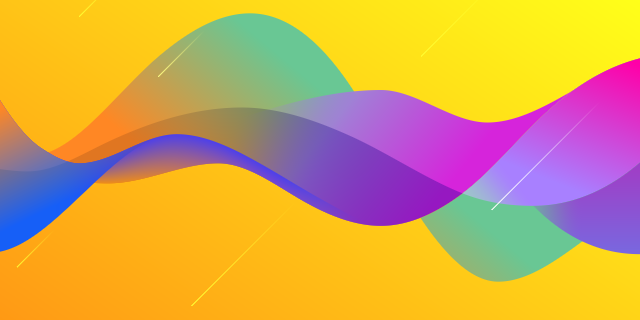
Write a Shadertoy shader that draws this background.

```glsl
// Translucent twisted ribbons in orange, green, blue and violet over a yellow gradient with slanted streaks.

// Design grid spanning the canvas; y runs downward from the top edge.
const vec2 GRID = vec2(768.0, 384.0);

const vec3 AMBER = vec3(1.0, 0.60, 0.08);
const vec3 YELLOW = vec3(1.0, 1.0, 0.10);
const vec3 ORANGE = vec3(1.0, 0.53, 0.14);
const vec3 GREEN = vec3(0.41, 0.78, 0.58);
const vec3 LAVENDER = vec3(0.63, 0.50, 0.84);
const vec3 MAGENTA = vec3(0.84, 0.14, 0.86);
const vec3 VIOLET = vec3(0.66, 0.50, 1.0);
const vec3 PINK = vec3(1.0, 0.0, 0.66);
const vec3 INDIGO = vec3(0.30, 0.25, 0.92);
const vec3 BLUE = vec3(0.10, 0.40, 1.0);

// Cubic span between two knots, each holding (x, y, slope).
float span(float x, vec3 a, vec3 b) {
    float w = b.x - a.x;
    float t = (x - a.x) / w;
    float s = 1.0 - t;
    return mix(a.y, b.y, t * t * (3.0 - 2.0 * t)) + w * t * s * (a.z * s - b.z * t);
}

// Smooth chain of spans.
float curve(float x, vec3 knots[8]) {
    float y = span(x, knots[0], knots[1]);
    for (int i = 1; i < 7; i++) {
        if (x >= knots[i].x) y = span(x, knots[i], knots[i + 1]);
    }
    return y;
}

// Antialiased step: 1 where d is positive.
float cover(float d) {
    return clamp(0.5 + d / max(length(vec2(dFdx(d), dFdy(d))), 1e-4), 0.0, 1.0);
}

float between(float y, float top, float bottom) {
    return cover(y - top) * cover(bottom - y);
}

vec3 blend(vec3 a, vec3 b, float t) {
    return mix(a, b, clamp(t, 0.0, 1.0));
}

// Streak rising to the right: s = (start x, start y, run, whiteness).
vec3 addStreak(vec3 color, vec2 p, vec4 s, float pixel) {
    vec2 q = p - s.xy;
    float along = 0.5 * (q.x - q.y) / s.z;
    float across = abs(q.x + q.y) * 0.7071;
    float line = 1.0 - smoothstep(0.7 - 0.5 * pixel, 0.7 + 0.5 * pixel, across);
    float fade = step(0.0, along) * clamp(1.0 - along, 0.0, 1.0);
    return mix(color, mix(vec3(1.0, 1.0, 0.2), vec3(1.0), s.w), line * fade * 0.9);
}

void mainImage(out vec4 fragColor, in vec2 fragCoord) {
    vec2 uv = fragCoord / iResolution.xy;
    vec2 p = vec2(uv.x, 1.0 - uv.y) * GRID;
    float x = p.x, y = p.y;

    // Ribbon edges
    float hump = curve(x, vec3[8](vec3(0, 215, 0), vec3(60, 182, -0.4), vec3(190, 68, -0.85),
        vec3(300, 16, 0), vec3(425, 110, 1.55), vec3(505, 262, 1.5), vec3(598, 338, 0), vec3(768, 245, -0.45)));
    float base = curve(x, vec3[8](vec3(0, 205, 0.12), vec3(130, 220, 0), vec3(262, 196, 0),
        vec3(355, 236, 0.6), vec3(457, 271, 0), vec3(555, 232, -0.75), vec3(650, 140, -0.95), vec3(768, 70, -0.25)));
    float fold = curve(x, vec3[8](vec3(0, 203, 0.12), vec3(50, 204, -0.2), vec3(130, 170, -0.47),
        vec3(290, 129, 0), vec3(420, 163, 0.45), vec3(555, 232, 0.4), vec3(640, 247, 0), vec3(768, 195, -0.85)));
    float rim = curve(x, vec3[8](vec3(0, 120, 1.6), vec3(50, 178, 0.65), vec3(95, 196, 0),
        vec3(150, 180, -0.45), vec3(212, 161, 0), vec3(310, 195, 0.56), vec3(389, 241, 0.55), vec3(460, 275, 0.3)));
    vec3 crest = vec3(457, 108, 0), dip = vec3(585, 147, 0);
    float crown = x < crest.x ? span(x, vec3(200, 170, -0.3), crest)
        : x < dip.x ? span(x, crest, dip) : span(x, dip, vec3(768, 70, -0.28));
    float leftHem = span(x, vec3(0, 302, -0.2), vec3(212, 161, 0));
    float rightHem = span(x, vec3(640, 247, 1.0), vec3(768, 305, 0));

    // Background gradient
    vec3 color = mix(AMBER, YELLOW, 0.58 * uv.x + 0.42 * uv.y);

    // Orange to green ribbon, twisting where its edges cross
    float mask = max(between(y, hump, base), between(y, base, hump));
    color = mix(color, blend(ORANGE, GREEN, (x - 100.0) / 300.0 + (120.0 - y) / 250.0), mask);

    // Central purple ribbon, dissolving to the left
    mask = between(y, crown, base) * smoothstep(290.0, 430.0, x + 0.6 * (y - 130.0));
    color = mix(color, blend(LAVENDER, MAGENTA, (x - 430.0) / 200.0 + (y - 110.0) / 250.0), mask);

    // Right ribbon: pale upper face, then the shaded lower face
    vec3 face = blend(VIOLET, PINK, (0.4 * (x - 620.0) + 200.0 - y) / 180.0);
    float mist = 1.0 - smoothstep(0.0, 80.0, x - 560.0 + 0.8 * (240.0 - y));
    face = mix(face, vec3(0.62, 0.76, 0.80), mist);
    color = mix(color, face, between(y, base, fold));
    face = blend(vec3(0.62, 0.25, 0.78), vec3(0.48, 0.40, 0.87), (y - 205.0) / 95.0);
    color = mix(color, face, between(y, fold, rightHem) * smoothstep(610.0, 700.0, x));

    // Shadow under the fold
    vec3 shade = mix(vec3(0.88, 0.87, 0.92), vec3(0.70, 0.66, 0.88), smoothstep(200.0, 450.0, x));
    color *= mix(vec3(1.0), shade, between(y, fold, base));

    // Underside: indigo rim melting into orange
    float depth = (y - rim) / max(base - rim, 1.0);
    vec3 lining = mix(vec3(0.93, 0.55, 0.10), vec3(0.45, 0.28, 0.82), smoothstep(130.0, 330.0, x));
    mask = between(y, rim, base) * (1.0 - smoothstep(330.0, 440.0, x));
    color = mix(color, blend(INDIGO, lining, depth), mask);

    // Left ribbon: orange to blue, creased along the fold
    mask = between(y, rim, leftHem) * (1.0 - smoothstep(165.0, 205.0, x));
    face = blend(ORANGE, mix(BLUE, INDIGO, smoothstep(60.0, 190.0, x)), (y - 130.0 + 0.5 * x) / 150.0);
    face *= mix(vec3(1.0), vec3(0.85, 0.93, 0.97), cover(y - fold));
    color = mix(color, face, mask);

    // Slanted streaks
    vec4 streaks[6] = vec4[6](vec4(20, 321, 45, 0), vec4(95, 20, 40, 0), vec4(190, 92, 55, 0.4),
        vec4(230, 367, 125, 0), vec4(505, 68, 90, 0), vec4(590, 252, 130, 1));
    for (int i = 0; i < 6; i++) color = addStreak(color, p, streaks[i], GRID.y / iResolution.y);

    fragColor = vec4(color, 1.0);
}
```
